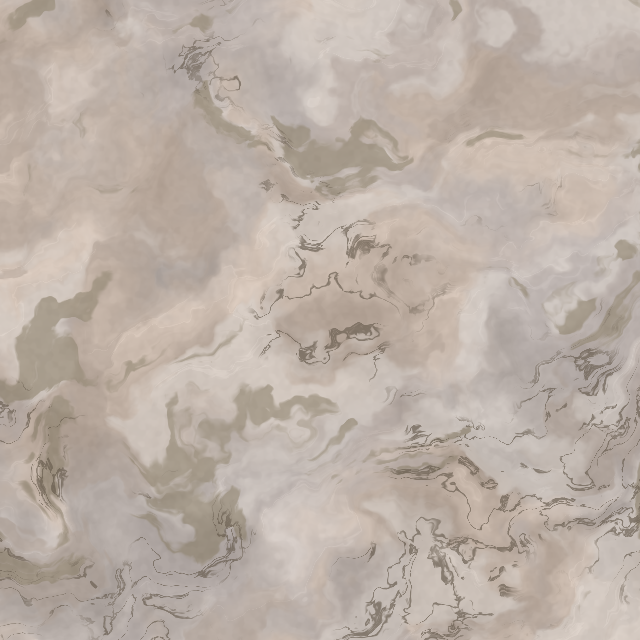
Give the GLSL for this texture, as a WebGL 2 fragment shader.

```glsl
#version 300 es
precision highp float;
// Weathered plaster: warm beige and lilac-grey washes with slanted streaks, pale patches and fine cracks.

uniform vec2 u_resolution;
out vec4 fragColor;

vec3 hash3(vec2 cell) {
  vec3 q = fract(cell.xyx * vec3(0.1031, 0.1030, 0.0973));
  q += dot(q, q.yxz + 33.33);
  return fract((q.xxy + q.yzz) * q.zyx);
}

// Smooth cellular noise: random cell values blended by distance to their points
float cellNoise(vec2 p) {
  vec2 cell = floor(p);
  float sum = 0.0, total = 0.0;
  for (int y = -1; y <= 1; y++) {
    for (int x = -1; x <= 1; x++) {
      vec2 neighbour = cell + vec2(x, y);
      vec3 h = hash3(neighbour);
      vec2 d = neighbour + 0.1 + 0.8 * h.xy - p;
      float weight = exp(-6.5 * dot(d, d));
      sum += weight * h.z;
      total += weight;
    }
  }
  return sum / total;
}

float fbm(vec2 p) {
  float sum = 0.0, amplitude = 0.5;
  for (int i = 0; i < 5; i++) {
    sum += amplitude * cellNoise(p);
    p = p * 2.03 + 19.7;
    amplitude *= 0.5;
  }
  return sum / 0.96875;
}

// Soft elliptical spot
float spot(vec2 p, vec2 centre, vec2 radius) {
  vec2 d = (p - centre) / radius;
  return exp(-dot(d, d));
}

void main() {
  vec2 uv = gl_FragCoord.xy / u_resolution;

  // Warped coordinates, and a frame that follows the slanted flow
  vec2 warp = vec2(fbm(uv * 4.0), fbm(uv * 4.0 + 17.0)) - 0.5;
  vec2 p = uv + 0.28 * warp;
  vec2 flow = vec2(dot(p, vec2(0.90, 0.43)), dot(p, vec2(-0.43, 0.90)));

  float broad = fbm(p * 3.0 + 5.0);
  float streak = fbm(flow * vec2(4.0, 15.0) + 31.0);
  float mottle = fbm(p * 9.0 + 43.0);

  // Base wash, warmer towards the upper left
  float warmth = smoothstep(0.38, 0.62, broad + 0.16 * (uv.y - uv.x));
  vec3 color = mix(vec3(0.745, 0.710, 0.690), vec3(0.782, 0.718, 0.668), warmth);
  color += 0.20 * (streak - 0.5) + 0.14 * (mottle - 0.5);

  // Taupe patches with torn edges
  float taupe = smoothstep(0.54, 0.62, fbm(flow * vec2(5.0, 8.0) + 71.0));
  color = mix(color, vec3(0.685, 0.625, 0.580), 0.5 * taupe);

  // Lilac-grey washes
  float lilac = smoothstep(0.52, 0.66, fbm(p * 4.0 + 57.0) + 0.10 * (0.5 - uv.y));
  color = mix(color, vec3(0.715, 0.680, 0.670), 0.55 * lilac);

  // Chalky pale patches, denser to the right
  float pale = smoothstep(0.55, 0.70, fbm(flow * vec2(5.0, 7.0) + 97.0) + 0.12 * (uv.x - 0.5));
  color = mix(color, vec3(0.845, 0.815, 0.790), 0.65 * pale);

  // Thin light ridges along the flow
  float ridge = 1.0 - smoothstep(0.0, 0.025, abs(streak - 0.56));
  color += 0.03 * ridge * smoothstep(0.45, 0.6, mottle);

  // Olive stains, with two mossy areas at the border
  float moss = spot(uv, vec2(0.15, 1.0), vec2(0.13, 0.06))
             + spot(uv, vec2(1.01, 0.26), vec2(0.04, 0.10));
  float olive = smoothstep(0.64, 0.71, fbm(flow * vec2(6.0, 10.0) + 113.0) + 0.16 * moss);
  color = mix(color, vec3(0.600, 0.555, 0.480), 0.7 * olive);

  // Fine dark cracks gathered in clusters, mostly near the bottom
  float cluster = smoothstep(0.54, 0.68, fbm(uv * 5.0 + 131.0) + 0.22 * (0.38 - uv.y) + 0.12 * moss);
  float crack = 1.0 - smoothstep(0.005, 0.045, abs(fbm(flow * vec2(13.0, 30.0) + 151.0) - 0.47));
  color = mix(color, vec3(0.430, 0.385, 0.330), 0.65 * crack * cluster);
  color -= 0.035 * cluster;

  // Faint surface grain
  color += 0.025 * (cellNoise(uv * 110.0) - 0.5);

  fragColor = vec4(clamp(color, 0.0, 1.0), 1.0);
}
```
